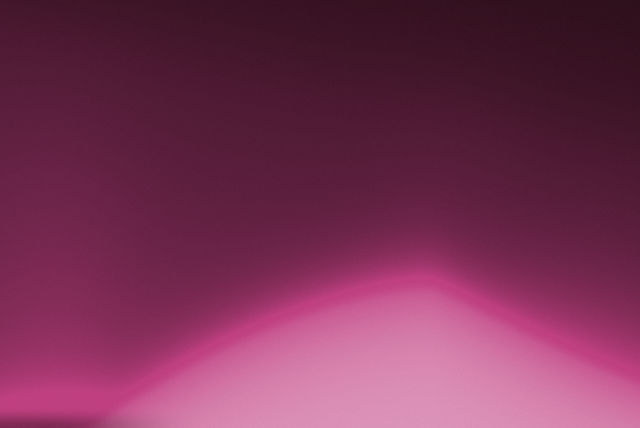
This background is drawn by a WebGL 1 fragment shader. Its source:

```glsl
precision highp float;
uniform vec2 u_resolution;

#define PEAK vec2(0.66, 0.352)
#define PEAK_ROUNDING 0.03
#define GLOW_REACH 0.068
#define PALE_DEPTH 0.13
#define GLOW_LEVEL 0.75
#define GRAIN_CELLS vec2(768.0, 512.0)
#define GRAIN_STRENGTH 0.012
#define PINK vec3(0.755, 0.26, 0.51)
#define PALE vec3(0.87, 0.60, 0.74)

float bell(float x, float center, float width) {
  float k = (x - center) / width;
  return exp(-k * k);
}

float hash(vec2 p) {
  vec3 q = fract(vec3(p.xyx) * 0.1031);
  q += dot(q, q.yzx + 33.33);
  return fract((q.x + q.y) * q.z);
}

float smoothMax(float a, float b) {
  float gap = a - b;
  return 0.5 * (a + b + sqrt(gap * gap + 0.0008));
}

// Asymmetric hill: curved left flank, long right flank
float hillHeight(float x) {
  float side = x - PEAK.x;
  float u = sqrt(side * side + PEAK_ROUNDING * PEAK_ROUNDING) - PEAK_ROUNDING;
  float left = u * (0.28 + 0.80 * u);
  float right = u * (0.84 - 0.40 * u);
  return PEAK.y - mix(left, right, smoothstep(-0.05, 0.05, side));
}

// Dim backdrop: darker toward the top right, with broad vertical folds
float backdropLevel(vec2 uv) {
  float top = mix(0.265, 0.19, uv.x);
  float slope = 0.25 + 0.09 * bell(uv.x, 0.09, 0.13)
              + 0.05 * bell(uv.x, 0.70, 0.12)
              - 0.05 * smoothstep(0.75, 1.0, uv.x);
  float shade = smoothstep(-0.12, 0.12, uv.y - 0.98 + 0.3 * uv.x);
  return top + slope * (1.0 - uv.y) + 0.012 - 0.024 * shade;
}

// Level to plum tint, slightly warmer in the darkest areas
vec3 plum(float level) {
  float blue = mix(0.61, 0.67, smoothstep(0.18, 0.38, level));
  return level * vec3(1.0, 0.335, blue);
}

void main() {
  vec2 uv = gl_FragCoord.xy / u_resolution;

  // Glow above the hill and the low mound at the left
  float hill = hillHeight(uv.x);
  float mound = 0.085 * bell(uv.x, 0.1, 0.2);
  float above = max(uv.y - smoothMax(hill, mound), 0.0);
  float reach = GLOW_REACH + 0.08 * smoothstep(0.72, 1.0, uv.x);
  float level = mix(backdropLevel(uv), GLOW_LEVEL, exp(-above / reach));
  vec3 color = plum(level);

  // Pale light inside the hill
  float depth = max(hill - uv.y, 0.0);
  vec3 inside = mix(PINK, PALE, 1.0 - exp(-depth / PALE_DEPTH));
  color = mix(color, inside, smoothstep(0.0, 0.04, depth));

  // Shadow along the lower left edge
  float shadow = (1.0 - smoothstep(0.0, 0.05, uv.y))
               * (1.0 - smoothstep(0.05, 0.32, uv.x));
  color *= 1.0 - 0.35 * shadow;

  // Fine grain
  color += (hash(floor(uv * GRAIN_CELLS)) - 0.5) * GRAIN_STRENGTH;

  gl_FragColor = vec4(color, 1.0);
}
```
